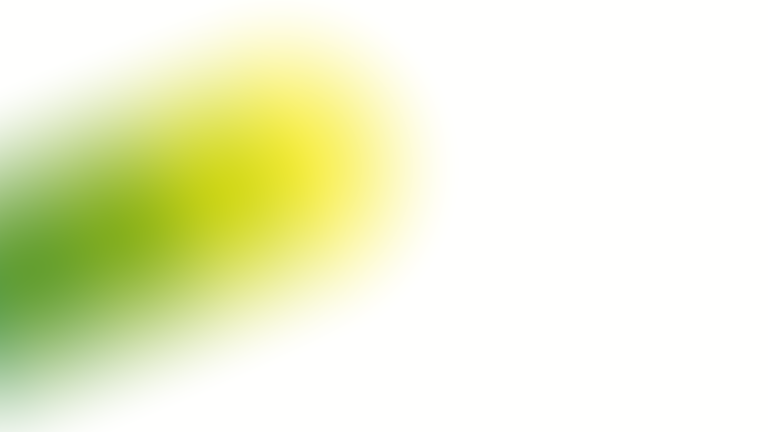
This background is drawn by a Shadertoy shader. Its source:

```glsl
// A soft slanted glow, green at the left and yellow at its tip, on white.

const vec3 PAPER = vec3(1.0, 1.0, 0.997);
const vec3 FERN = vec3(0.34, 0.61, 0.31);
const vec3 LEAF = vec3(0.39, 0.62, 0.19);
const vec3 LIME = vec3(0.53, 0.69, 0.11);
const vec3 CITRUS = vec3(0.81, 0.84, 0.09);
const vec3 LEMON = vec3(0.97, 0.93, 0.24);

// Position along the line from tail to tip: 0 at the tail, 1 at the tip.
float alongAxis(vec2 p, vec2 tail, vec2 tip) {
    vec2 axis = tip - tail;
    return dot(p - tail, axis) / dot(axis, axis);
}

// Distance to the segment, given the position along it.
float segmentDistance(vec2 p, vec2 tail, vec2 tip, float along) {
    return length(p - mix(tail, tip, clamp(along, 0.0, 1.0)));
}

// Coverage falling smoothly from 1 on the segment to 0 at the radius.
float softCoverage(float distance, float radius) {
    return 1.0 - smoothstep(0.0, radius, distance);
}

// Colour ramp from cool green to warm yellow.
vec3 glowColor(float along) {
    vec3 color = mix(FERN, LEAF, smoothstep(-0.12, 0.16, along));
    color = mix(color, LIME, smoothstep(0.12, 0.52, along));
    color = mix(color, CITRUS, smoothstep(0.42, 0.84, along));
    return mix(color, LEMON, smoothstep(0.76, 1.16, along));
}

void mainImage(out vec4 fragColor, in vec2 fragCoord) {
    // Canvas height is one unit.
    vec2 p = fragCoord / iResolution.y;
    vec2 tail = vec2(-0.023, 0.336);
    vec2 tip = vec2(0.648, 0.611);

    // Blurred capsule
    float along = alongAxis(p, tail, tip);
    float coverage = softCoverage(segmentDistance(p, tail, tip, along), 0.43);

    fragColor = vec4(mix(PAPER, glowColor(along), coverage), 1.0);
}
```
